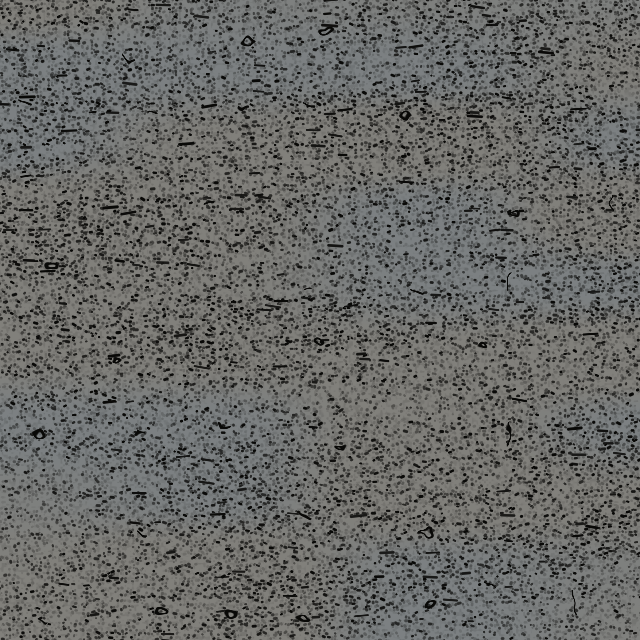
Give the GLSL for this texture, as a WebGL 1 fragment shader.

```glsl
precision highp float;
// Flat grey stone peppered with fine soft pits and darker grains.
// Jittered cells scatter capsule-shaped grains; stretched noise gathers them
// into horizontal bands, with a few dashes, curled rings and upright cracks.
uniform vec2 u_resolution;

float hash(vec2 p) {
  return fract(sin(dot(p, vec2(127.1, 311.7))) * 43758.5453);
}

float noise(vec2 p) {
  vec2 i = floor(p), f = fract(p);
  f = f * f * (3.0 - 2.0 * f);
  return mix(mix(hash(i), hash(i + vec2(1.0, 0.0)), f.x),
             mix(hash(i + vec2(0.0, 1.0)), hash(i + vec2(1.0, 1.0)), f.x), f.y);
}

// Distance to a capsule of the given half length, turned by angle
float capsule(vec2 d, float angle, float halfLength) {
  float c = cos(angle), s = sin(angle);
  d = vec2(c * d.x + s * d.y, c * d.y - s * d.x);
  return length(vec2(max(abs(d.x) - halfLength, 0.0), d.y));
}

// Share of cells that hold a grain: broad beds times thin rows
float bedding(vec2 p) {
  float beds = noise(p * vec2(2.0, 13.0) + 4.0);
  float rows = noise(p * vec2(5.0, 75.0) + 19.0);
  return smoothstep(0.1, 0.9, 0.5 * beds + 0.5 * rows);
}

// Ink of one layer of grains; banding fades the density from even to bedded
float grains(vec2 p, vec2 grid, float density, float banding, float radius,
             float halfLength, float tilt, vec2 strength, float seed) {
  vec2 cell = floor(p * grid);
  float ink = 0.0;
  for (int y = -1; y <= 1; y++) {
    for (int x = -1; x <= 1; x++) {
      vec2 id = cell + vec2(float(x), float(y));
      vec2 key = id + seed;
      vec2 jitter = vec2(hash(key + 0.31), hash(key + 7.73));
      vec2 center = (id + 0.1 + 0.8 * jitter) / grid;
      float share = density * mix(1.0, 2.0 * bedding(center), banding);
      float present = step(hash(key + 3.17), share);
      float size = hash(key + 11.9);
      float angle = (hash(key + 23.3) - 0.5) * tilt;
      float d = capsule(p - center, angle, halfLength * hash(key + 31.7));
      float r = radius * (0.75 + 0.5 * size);
      float tone = mix(strength.x, strength.y, pow(hash(key + 41.1), 1.6));
      ink = max(ink, present * tone * (1.0 - smoothstep(0.35 * r, r, d)));
    }
  }
  return ink;
}

// Sparse large marks: bent rings, short curls and upright cracks
float marks(vec2 p) {
  vec2 grid = vec2(7.0, 8.0);
  vec2 warp = vec2(noise(p * 85.0), noise(p * 85.0 + 37.0)) - 0.5;
  vec2 q = p + 0.010 * warp;
  vec2 id = floor(p * grid);
  vec2 center = (id + 0.25 + 0.5 * vec2(hash(id + 2.3), hash(id + 5.9))) / grid;
  vec2 d = q - center;
  float kind = hash(id + 13.7);
  float size = 0.6 + 0.6 * hash(id + 17.1);
  float ring = abs(length(d * vec2(0.55, 1.0)) - 0.0042 * size);
  float curl = capsule(d, 0.8 * (kind - 0.4) * 4.0, 0.009 * size);
  float crack = capsule(d, 1.57 + 0.5 * (size - 0.9), 0.016 * size);
  float dist = kind < 0.22 ? ring : (kind < 0.42 ? curl : crack);
  float width = kind < 0.42 ? 0.0024 : 0.0019;
  return step(kind, 0.54) * (1.0 - smoothstep(0.35 * width, width, dist));
}

void main() {
  vec2 p = gl_FragCoord.xy / u_resolution;

  // Rows drift gently up and down
  vec2 q = p + vec2(0.0, 0.008 * (noise(p * vec2(5.0, 7.0)) - 0.5));

  // Faint pits, dark grains, long dashes, then the large marks
  float pits = grains(q, vec2(165.0, 190.0), 0.56, 0.15, 0.0030,
                      0.0010, 3.1, vec2(0.14, 0.75), 0.0);
  float dark = grains(q, vec2(115.0, 155.0), 0.25, 0.85, 0.0029,
                      0.0022, 1.1, vec2(0.72, 1.12), 61.0);
  float dashes = grains(q, vec2(36.0, 100.0), 0.06, 1.0, 0.0027,
                        0.0120, 0.35, vec2(0.85, 1.1), 143.0);
  float ink = max(max(pits, dark), max(dashes, marks(p)));

  // Light mottling between the grains
  float mottle = 0.10 * smoothstep(0.5, 0.9, noise(p * 260.0));
  ink = clamp(max(ink, mottle), 0.0, 1.0);

  // Grey ground drifting between warm and cool beds
  vec3 warm = vec3(0.505, 0.500, 0.482);
  vec3 cool = vec3(0.485, 0.503, 0.510);
  vec3 ground = mix(warm, cool, smoothstep(0.35, 0.9, noise(p * vec2(3.0, 9.0) + 8.0)));
  gl_FragColor = vec4(mix(ground, vec3(0.035, 0.034, 0.028), ink), 1.0);
}
```
